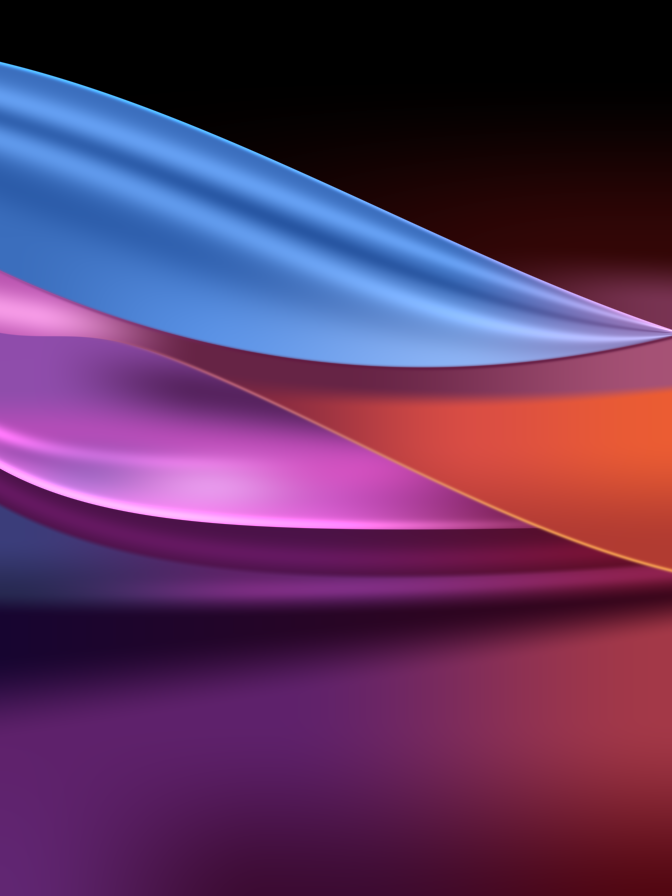
Reproduce this background procedurally as a Shadertoy shader.

```glsl
// Draws translucent silk ribbons in blue, magenta and orange over a dark violet ground.
#define LINE_WIDTH 0.0022
#define RIM_STRENGTH 0.65
#define STREAK_STRENGTH 0.30
#define SKY_GLOW vec3(0.20, 0.025, 0.025)
#define BLUE vec3(0.23, 0.43, 0.74)
#define PALE_BLUE vec3(0.60, 0.74, 0.98)
#define MAGENTA vec3(0.76, 0.30, 0.74)
#define PLUM vec3(0.29, 0.07, 0.28)
#define ORANGE vec3(0.92, 0.36, 0.20)
#define CRIMSON vec3(0.52, 0.16, 0.25)

// Edge curves: depth below the top of the canvas, as a function of x
float blueTop(float x) { return 0.069 + x * (0.180 + x * (0.287 - 0.168 * x)); }
float blueBottom(float x) { return 0.302 + x * (0.352 + x * (0.0195 * x - 0.298)); }
float orangeBottom(float x) {
    float t = x - 0.53;
    return 0.494 + 0.365 * t - 0.275 * t * t * t + 0.03 * exp(-x * x * 60.0);
}
float pinkBottom(float x) { return 0.598 - 0.075 * exp(-5.5 * x) - 0.012 * x * x; }
float foldBottom(float x) { return 0.664 - 0.1015 * exp(-4.0 * x) - 0.035 * x * x; }

float bell(float v, float width) { v /= width; return exp(-v * v); }

float cover(float v) {
    float aa = 0.9 / iResolution.y;
    return smoothstep(-aa, aa, v);
}

vec3 backdrop(float x, float d) {
    vec3 c = SKY_GLOW * smoothstep(0.08, 0.29, d) * smoothstep(-0.1, 0.9, x);
    float haze = smoothstep(-0.015, 0.045, d - 0.255 - 0.04 * x) * smoothstep(0.62, 1.0, x);
    return mix(c, vec3(0.47, 0.20, 0.32), haze);
}

vec3 ground(float x, float d) {
    // Lit floor: violet on the left, red on the right, dim at the base
    vec3 lit = mix(vec3(0.37, 0.13, 0.42), vec3(0.64, 0.22, 0.28), smoothstep(0.4, 1.0, x));
    vec3 base = mix(vec3(0.38, 0.15, 0.45), vec3(0.23, 0.04, 0.19), smoothstep(0.0, 0.4, x));
    base = mix(base, vec3(0.31, 0.02, 0.06), smoothstep(0.5, 1.0, x));
    vec3 c = mix(lit, base, smoothstep(0.80, 1.02, d));
    // Shadow band narrowing to the right
    vec3 shade = mix(vec3(0.09, 0.02, 0.19), vec3(0.22, 0.02, 0.10), x);
    float shadeEnd = 0.83 - 0.12 * x;
    c = mix(shade, c, smoothstep(shadeEnd - 0.10 + 0.05 * x, shadeEnd, d));
    // Shelf under the folds
    float shelfEdge = 0.672 + 0.018 * x - 0.037 * x * x;
    vec3 shelf = mix(vec3(0.23, 0.24, 0.48), vec3(0.37, 0.13, 0.40), smoothstep(0.0, 0.4, x));
    shelf = mix(shelf, vec3(0.43, 0.08, 0.19), smoothstep(0.5, 1.0, x));
    shelf *= 1.0 - 0.35 * smoothstep(0.60, 0.67, d) * (1.0 - smoothstep(0.0, 0.4, x));
    shelf += vec3(0.13, 0.05, 0.12) * bell(d - shelfEdge + 0.015, 0.012) * smoothstep(0.0, 0.5, x);
    return mix(shelf, c, smoothstep(-0.012, 0.016, d - shelfEdge));
}

vec3 pinkSilk(float x, float d) {
    float edge = pinkBottom(x);
    vec3 c = mix(vec3(0.56, 0.30, 0.67), MAGENTA, smoothstep(0.43, 0.50, d));
    // Dark wedge below the orange rim
    float wedge = bell(d - 0.407 - 0.10 * x, 0.035) * smoothstep(0.05, 0.3, x);
    c = mix(c, vec3(0.30, 0.11, 0.32), 0.85 * wedge);
    c = mix(c, vec3(0.53, 0.25, 0.62), 0.7 * bell(d - 0.505 - 0.02 * x, 0.018) * (1.0 - smoothstep(0.0, 0.35, x)));
    // Curled inner crease and central sheen
    float crease = 0.522 - 0.038 * exp(-8.0 * x);
    c += vec3(0.32, 0.18, 0.28) * bell(d - crease, 0.009) * (1.0 - smoothstep(0.1, 0.5, x));
    c = mix(c, vec3(0.56, 0.38, 0.73), 0.8 * bell(d - 0.535, 0.035) * bell(x - 0.13, 0.12));
    c = mix(c, vec3(0.93, 0.66, 0.96), 0.85 * bell(d - 0.542, 0.030) * bell(x - 0.32, 0.13));
    c = mix(c, vec3(0.87, 0.32, 0.76), 0.6 * bell(d - 0.525, 0.025) * bell(x - 0.56, 0.18));
    // Fade into the red shade on the right
    c = mix(c, vec3(0.38, 0.06, 0.20), smoothstep(0.48, 0.92, x + 1.2 * (d - 0.55)));
    float rim = bell(d - edge + 0.004, 0.006) + 0.35 * bell(d - edge + 0.008, 0.018);
    return c + vec3(0.40, 0.27, 0.36) * rim * mix(1.0, 0.25, smoothstep(0.2, 0.9, x));
}

vec3 orangeSilk(float x, float d) {
    vec3 c = mix(CRIMSON, vec3(0.85, 0.30, 0.27), smoothstep(0.35, 0.72, x));
    c = mix(c, ORANGE, smoothstep(0.65, 1.0, x));
    c = mix(c, vec3(0.64, 0.20, 0.19), 0.8 * smoothstep(0.49, 0.61, d));
    // Mauve underside next to the blue ribbon
    float fold = 0.385 + 0.17 * x - 0.122 * x * x;
    vec3 mauve = mix(vec3(0.40, 0.14, 0.27), vec3(0.65, 0.32, 0.46), smoothstep(0.5, 1.0, x));
    c = mix(mauve, c, smoothstep(-0.018 + 0.012 * x, 0.025 - 0.018 * x, d - fold));
    // Pink curl at the left end
    vec3 curl = mix(vec3(0.72, 0.32, 0.68), vec3(0.96, 0.60, 0.90), bell(d - 0.345 - 0.13 * x, 0.022));
    return mix(curl, c, smoothstep(0.05, 0.30, x));
}

vec3 blueSilk(float x, float d) {
    float top = blueTop(x);
    float s = (d - top) / max(blueBottom(x) - top, 0.004);
    vec3 c = mix(BLUE, vec3(0.35, 0.57, 0.90), smoothstep(0.45, 1.0, s) * smoothstep(0.0, 0.35, x));
    c = mix(c, PALE_BLUE, 0.85 * smoothstep(0.25, 0.75, x) * smoothstep(0.2, 0.9, s));
    c = mix(c, vec3(0.66, 0.46, 0.71), smoothstep(0.65, 1.0, x) * (1.0 - 0.5 * s));
    // Lengthwise pleats
    float pleats = bell(s - 0.17, 0.07) + 0.9 * bell(s - 0.37 - 0.45 * x * x, 0.08);
    pleats -= 0.55 * bell(s - 0.27 - 0.2 * x * x, 0.06) + 0.35 * bell(s - 0.58 - 0.4 * x * x, 0.12);
    c += STREAK_STRENGTH * pleats * vec3(0.55, 0.65, 0.70);
    vec3 rim = mix(vec3(0.20, 0.60, 0.70), vec3(0.50, 0.40, 0.50), smoothstep(0.2, 0.8, x));
    return c + RIM_STRENGTH * rim * bell(d - top, LINE_WIDTH * 1.5);
}

void mainImage(out vec4 fragColor, in vec2 fragCoord) {
    vec2 uv = fragCoord / iResolution.xy;
    float x = uv.x, d = 1.0 - uv.y;
    float upper = blueTop(x), lower = blueBottom(x), rim = orangeBottom(x);

    // Layers from back to front
    vec3 color = ground(x, d);
    vec3 fold = mix(PLUM, vec3(0.35, 0.05, 0.14), smoothstep(0.4, 1.0, x));
    fold *= 1.0 + 0.35 * bell(d - foldBottom(x) + 0.018, 0.014);
    color = mix(fold, color, smoothstep(-0.003, 0.005, d - foldBottom(x)));
    color = mix(pinkSilk(x, d), color, cover(d - pinkBottom(x)));
    color = mix(orangeSilk(x, d), color, cover(d - rim));
    vec3 glint = mix(vec3(0.75, 0.40, 0.48), vec3(1.0, 0.67, 0.33), smoothstep(0.3, 0.9, x));
    color = mix(color, glint, 0.8 * bell(d - rim, LINE_WIDTH) * smoothstep(0.10, 0.35, x));
    color = mix(blueSilk(x, d), color, cover(d - lower));
    vec3 hem = mix(vec3(0.62, 0.30, 0.62), vec3(0.38, 0.10, 0.25), smoothstep(0.0, 0.4, x));
    color = mix(color, hem, 0.8 * bell(d - lower - 0.001, LINE_WIDTH));
    color = mix(backdrop(x, d), color, cover(d - upper));
    fragColor = vec4(clamp(color, 0.0, 1.0), 1.0);
}
```
